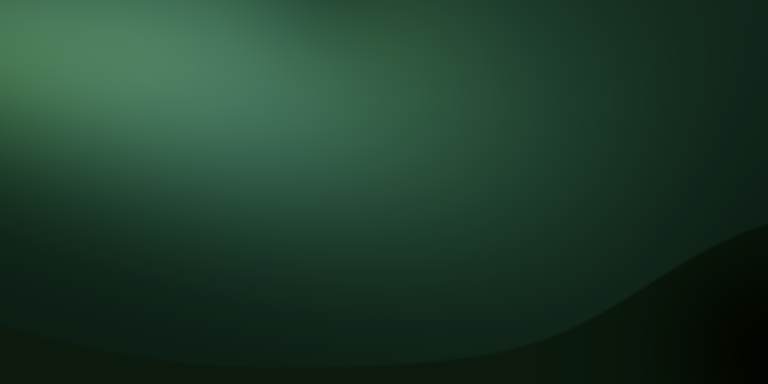
A Shadertoy shader for this background:

```glsl
// Soft green light from the upper left over a dark, curved lower slope.

// Canvas space: x runs 0..2, y runs 0..1, origin at the lower left.
const vec2 CANVAS = vec2(2.0, 1.0);

// Round falloff: 1 at the centre, 1/e at the given radius.
float softSpot(vec2 p, vec2 center, float radius) {
    vec2 d = (p - center) / radius;
    return exp(-dot(d, d));
}

// Light along a ridge that sinks and widens towards the right.
float ridgeGlow(vec2 p, float peak) {
    float ridgeY = 0.89 - 0.14 * p.x;
    float spread = 0.105 + 0.085 * p.x;
    float dx = p.x - 0.32;
    float dy = p.y - ridgeY;
    return peak * exp(-dx * dx / 1.15 - dy * dy / spread);
}

// Height of the slope: a shallow bowl on the left, an S-shaped rise on the right.
float slopeHeight(float x) {
    float bowl = max(1.0 - x / 0.74, 0.0);
    float rise = 1.0 / (1.0 + exp((1.692 - x) / 0.174));
    return 0.041 + 0.113 * bowl * bowl + 0.44 * rise;
}

// Green ramp driven by light level; coolness shifts the blue channel.
vec3 greenRamp(float level, float coolness) {
    float red = level * (0.37 + 0.48 * level);
    float blue = 0.78 * level - 0.014 + coolness;
    return vec3(red, level, blue);
}

vec3 backdrop(vec2 p) {
    float ambient = mix(0.108, 0.135, p.y);
    float topShade = 0.055 * softSpot(p, vec2(0.83, 1.04), 0.2);
    float rightShade = 0.03 * softSpot(p, vec2(2.0, 0.4), 0.45);
    float level = ambient + ridgeGlow(p, 0.375) - topShade - rightShade;
    float coolness = 0.018 * softSpot(p, vec2(0.7, 0.68), 0.3)
                   - 0.025 * softSpot(p, vec2(-0.05, 0.75), 0.25)
                   - 0.018 * softSpot(p, vec2(0.98, 0.88), 0.2);
    return greenRamp(level, coolness);
}

vec3 slope(vec2 p) {
    float cornerShadow = softSpot(p, vec2(2.03, 0.08), 0.3);
    float level = 0.101 * (1.0 - 0.84 * cornerShadow);
    return max(greenRamp(level, -0.012), 0.0);
}

void mainImage(out vec4 fragColor, in vec2 fragCoord) {
    vec2 p = fragCoord / iResolution.xy * CANVAS;

    // Blend the two layers across a softened edge.
    float edge = p.y - slopeHeight(p.x);
    float aboveSlope = smoothstep(-0.006, 0.006, edge);
    vec3 color = mix(slope(p), backdrop(p), aboveSlope);

    fragColor = vec4(color, 1.0);
}
```
